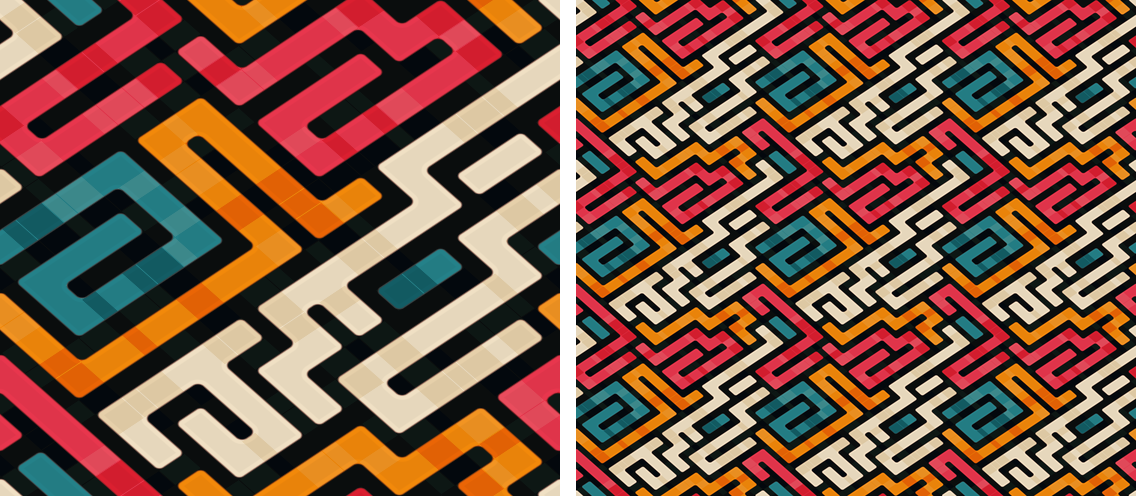
Left, the tile; right, the same tile 3 across and 3 down.
This pattern is drawn by a WebGL 2 fragment shader. Its source:

```glsl
#version 300 es
precision highp float;
precision highp int;
// A maze of coloured bands on near-black, running along two slanted directions.
// A self-avoiding walk fills a skewed lattice that wraps around the canvas;
// each pixel keeps the links of its own cell and shades a rounded, mitred band.

uniform vec2 u_resolution;
out vec4 outColor;

// Lattice: whole numbers of cells per canvas width and height
const vec2 CELLS_ACROSS = vec2(8.0, -6.0);
const vec2 CELLS_UP = vec2(8.0, 8.0);
const int COLUMNS = 8;
const int ROWS = 14;
const int CELL_COUNT = COLUMNS * ROWS;

// Walk
const int SEED = 37;
const int MAX_LENGTH = 15;
const int SCAN_STRIDE = 9;
const float TURN_RISING = 0.36;
const float TURN_FALLING = 0.40;

// Band shape, in canvas widths
const float HALF_BAND = 0.0270;
const float OUTER_RADIUS = 0.010;
const float INNER_RADIUS = 0.011;
const float SOFTNESS = 0.0017;

// Colours
const vec3 GROUND = vec3(0.04, 0.05, 0.05);
const vec3 GROUND_GREEN = vec3(0.05, 0.09, 0.08);
const vec3 GROUND_BLUE = vec3(0.01, 0.03, 0.05);
const vec3 OUTLINE = vec3(0.42, 0.11, 0.09);
const vec3 CREAM = vec3(0.93, 0.87, 0.76);
const vec3 PINK = vec3(0.90, 0.21, 0.30);
const vec3 ORANGE = vec3(0.94, 0.53, 0.04);
const vec3 TEAL = vec3(0.14, 0.50, 0.53);
const vec4 INK_SHARES = vec4(0.33, 0.25, 0.25, 0.17);

float hash(int n) {
    uint h = uint(n + SEED * 1013) * 747796405u + 2891336453u;
    h = ((h >> ((h >> 28u) + 4u)) ^ h) * 277803737u;
    h = (h >> 22u) ^ h;
    return float(h & 65535u) / 65536.0;
}

// Headings 0..3: rising forward, falling back, rising back, falling forward
ivec2 headingStep(int heading) {
    int s = 1 - (heading & 2);
    return (heading & 1) == 0 ? ivec2(s, 0) : ivec2(0, s);
}

int wrapCell(ivec2 c) {
    int turns = int(floor((float(c.x) + 0.5) / float(COLUMNS)));
    c -= ivec2(CELLS_ACROSS) * turns;
    int laps = int(floor((float(c.y) + 0.5) / float(ROWS)));
    return c.x + COLUMNS * (c.y - ROWS * laps);
}

int neighbour(int id, int heading) {
    return wrapCell(ivec2(id % COLUMNS, id / COLUMNS) + headingStep(heading));
}

// Fills the lattice with walks; returns ink (1..4) and link bits of one cell
ivec2 traceMaze(int mine) {
    int ink[CELL_COUNT];
    for (int i = 0; i < CELL_COUNT; i++) ink[i] = 0;
    vec4 used = vec4(6.0);
    int links = 0, cursor = 0, here = 0, heading = 0, steps = 0, color = 0;
    for (int n = 0; n <= CELL_COUNT; n++) {
        bool moved = false;
        if (steps > 0 && steps < MAX_LENGTH) {
            bool turning = hash(n) < ((heading & 1) == 0 ? TURN_RISING : TURN_FALLING);
            int side = hash(n + 500) < 0.5 ? 1 : 3;
            for (int t = 0; t < 4 && !moved; t++) {
                int turn = t == 3 ? 2 : t == 2 ? 4 - side : ((t == 1) != turning) ? side : 0;
                int way = (heading + turn) & 3;
                int next = neighbour(here, way);
                // A lone cell with no free side joins the band beside it
                bool lone = steps == 1 && t == 3 && ink[next] != 0;
                if (ink[next] != 0 && !lone) continue;
                if (here == mine) links |= 1 << way;
                if (next == mine) links |= 1 << ((way + 2) & 3);
                if (lone) { ink[here] = ink[next]; break; }
                moved = true;
                here = next;
                heading = way;
            }
        }
        if (!moved) {
            // Start the next walk at the first free cell of a diagonal scan
            while (cursor < CELL_COUNT && ink[cursor * SCAN_STRIDE % CELL_COUNT] != 0) cursor++;
            if (cursor >= CELL_COUNT) break;
            here = cursor * SCAN_STRIDE % CELL_COUNT;
            heading = hash(n + 900) < 0.5 ? 0 : 3;
            steps = 0;
            vec4 need = used / INK_SHARES;
            float least = min(min(need.x, need.y), min(need.z, need.w));
            color = need.x == least ? 0 : need.y == least ? 1 : need.z == least ? 2 : 3;
        }
        ink[here] = color + 1;
        used += vec4(equal(ivec4(color), ivec4(0, 1, 2, 3)));
        steps++;
    }
    return ivec2(ink[mine], links);
}

void main() {
    vec2 uv = gl_FragCoord.xy / u_resolution;
    float aspect = u_resolution.x / u_resolution.y;
    vec2 lattice = CELLS_ACROSS * uv.x + CELLS_UP * uv.y;
    vec2 node = floor(lattice + 0.5), local = lattice - node;
    vec2 pitch = inversesqrt(CELLS_ACROSS * CELLS_ACROSS + CELLS_UP * CELLS_UP * aspect * aspect);
    ivec2 cell = traceMaze(wrapCell(ivec2(node)));

    // Band distance from the arms that bound this quadrant of the cell
    vec2 q = abs(local) * pitch - HALF_BAND;
    bool armU = (cell.y & (local.x >= 0.0 ? 1 : 4)) != 0;
    bool armV = (cell.y & (local.y >= 0.0 ? 2 : 8)) != 0;
    vec2 o = q + OUTER_RADIUS;
    float d = length(max(o, 0.0)) + min(max(o.x, o.y), 0.0) - OUTER_RADIUS;
    if (armU && armV) d = max(INNER_RADIUS, min(q.x, q.y)) - length(max(INNER_RADIUS - q, 0.0));
    else if (armU) d = q.y;
    else if (armV) d = q.x;

    // Tonal patches: cell cores and the arms shared between two cells
    ivec2 zone = ivec2(sign(local) * step(0.0, q));
    int owner = wrapCell(ivec2(node) + min(zone, 0));
    float tone = hash(2000 + owner * 4 + abs(zone.x) + 2 * abs(zone.y));
    float patchFade = smoothstep(0.0, SOFTNESS, min(abs(q.x), abs(q.y)));
    float deep = patchFade * step(tone, 0.25);
    float pale = patchFade * step(0.76, tone);

    // Inks, with a soft inset panel and a dark rim
    vec3 ink = cell.x == 1 ? CREAM : cell.x == 2 ? PINK : cell.x == 3 ? ORANGE : TEAL;
    ink = mix(ink, ink * ink, 0.55 * deep);
    ink = mix(ink, CREAM, 0.13 * pale);
    ink *= 1.01 - 0.04 * smoothstep(-0.008, -0.011, d);
    ink = mix(ink, OUTLINE, 0.5 * smoothstep(-0.003, 0.0, d));
    vec3 ground = mix(mix(GROUND, GROUND_GREEN, deep), GROUND_BLUE, pale);

    outColor = vec4(mix(ink, ground, smoothstep(-SOFTNESS, SOFTNESS, d)), 1.0);
}
```
